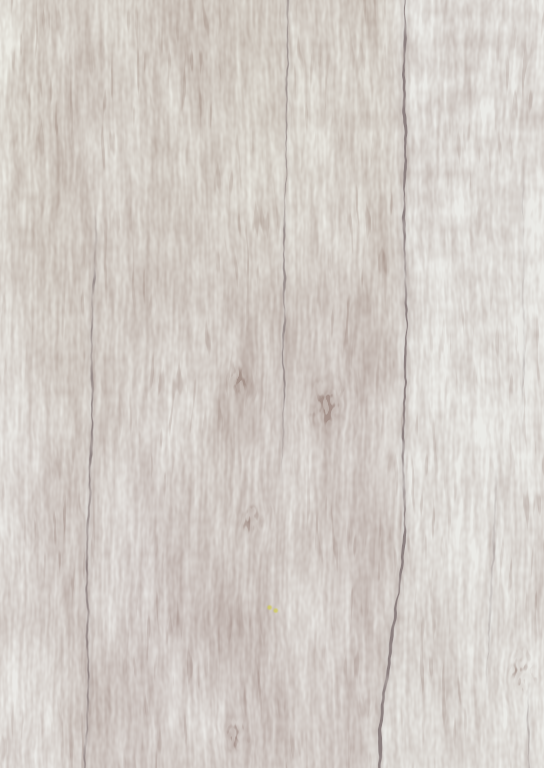
Reproduce this texture procedurally as a Shadertoy shader.

```glsl
// Pale whitewashed wood boards with fine vertical grain, thin cracks and small knots.

vec2 gradient(vec2 cell) {
    float angle = 6.2832 * fract(sin(dot(cell, vec2(127.1, 311.7))) * 43758.5);
    return vec2(cos(angle), sin(angle));
}

// Gradient noise, roughly -0.7 to 0.7
float noise(vec2 p) {
    vec2 i = floor(p), f = p - i;
    vec2 u = f * f * f * (f * (f * 6.0 - 15.0) + 10.0);
    float a = dot(gradient(i), f);
    float b = dot(gradient(i + vec2(1, 0)), f - vec2(1, 0));
    float c = dot(gradient(i + vec2(0, 1)), f - vec2(0, 1));
    float d = dot(gradient(i + vec2(1, 1)), f - vec2(1, 1));
    return mix(mix(a, b, u.x), mix(c, d, u.x), u.y);
}

// Wavering split between two heights, broken into darker and fainter lengths
float crack(vec2 p, float x, float halfWidth, float low, float high) {
    float wobble = 0.005 * noise(vec2(x * 91.0, p.y * 6.0))
                 + 0.003 * noise(vec2(x * 57.0, p.y * 27.0))
                 + 0.0012 * noise(vec2(x * 43.0, p.y * 90.0));
    float dist = abs(p.x - x - wobble);
    float soft = max(0.0011, 0.6 / iResolution.y);
    float width = halfWidth * (1.0 + 1.3 * noise(vec2(x * 33.0, p.y * 23.0)));
    float line = 1.0 - smoothstep(width - soft, width + soft, dist);
    float span = smoothstep(low - 0.04, low + 0.04, p.y)
               * (1.0 - smoothstep(high - 0.04, high + 0.04, p.y));
    float strength = 0.68 + 0.9 * noise(vec2(x * 71.0, p.y * 9.0))
                   + 0.7 * noise(vec2(x * 83.0, p.y * 48.0));
    float halo = 0.13 * exp(-dist * dist / 0.00003);
    return (line * clamp(strength, 0.1, 1.0) + halo) * span;
}

void mainImage(out vec4 fragColor, in vec2 fragCoord) {
    vec2 p = fragCoord / iResolution.y;

    // Knots: position and size; they push the grain aside
    vec3 knots[5] = vec3[5](
        vec3(0.310, 0.505, 0.8), vec3(0.426, 0.473, 1.1), vec3(0.326, 0.323, 0.8),
        vec3(0.680, 0.125, 1.0), vec3(0.306, 0.043, 0.8));
    float knotShade = 0.0;
    vec2 g = p;
    for (int i = 0; i < 5; i++) {
        vec2 q = (p - knots[i].xy) / (knots[i].z * vec2(0.012, 0.018));
        q += 1.2 * vec2(noise(p * 75.0), noise(p * 62.0 + 9.0));
        float r2 = dot(q, q);
        float fleck = smoothstep(-0.05, 0.35, noise(p * vec2(190.0, 80.0) + 4.0));
        knotShade += exp(-r2) * (0.15 + fleck) + 0.13 * exp(-r2 * 0.12);
        g.x -= 0.004 * q.x * exp(-r2 * 0.25);
    }
    g.x += 0.012 * noise(p * vec2(4.0, 2.5)) + 0.0015 * noise(p * vec2(30.0, 22.0));

    // Board tone: pale at both sides, dimmer in the middle
    float rightBoard = smoothstep(0.49, 0.545, p.x + 0.035 * (1.0 - smoothstep(0.0, 0.28, p.y)));
    float leftEdge = 1.0 - smoothstep(0.0, 0.12, p.x);
    float tone = 0.56 + 0.35 * rightBoard + 0.28 * leftEdge;
    tone += 0.38 * noise(g * vec2(9.0, 3.2) + 3.0);
    tone += 0.28 * noise(g * vec2(24.0, 8.0) + 17.0);

    // Grain from wide streaks to thin fibres and rough specks
    tone += 0.24 * noise(g * vec2(65.0, 6.0) + 5.0);
    tone += 0.34 * noise(g * vec2(135.0, 12.0) + 31.0);
    tone += 0.36 * noise(g * vec2(215.0, 24.0) + 47.0);
    tone += 0.24 * noise(g * vec2(240.0, 95.0) + 61.0);

    // Short dark pores and soft cross ripples
    float poreZone = smoothstep(-0.3, 0.4, noise(p * vec2(12.0, 5.0) + 8.0));
    float pore = smoothstep(0.2, 0.42, noise(g * vec2(150.0, 19.0) + 73.0));
    tone -= 0.42 * poreZone * pore;
    float rippleZone = (0.4 + 0.6 * rightBoard) * smoothstep(0.1, 0.85, p.y);
    tone += 0.30 * rippleZone * noise(p * vec2(12.0, 42.0) + 23.0);
    tone -= 1.1 * knotShade;

    vec3 shadowWood = vec3(0.73, 0.68, 0.655);
    vec3 paleWood = vec3(0.89, 0.88, 0.863);
    vec3 color = mix(shadowWood, paleWood, clamp(tone, -0.5, 1.2));

    // Slightly beige towards the top, faint rose lower down
    float warmth = smoothstep(0.2, 0.9, p.y) + 0.5 * noise(p * vec2(8.0, 3.0) + 40.0);
    color += (1.0 - rightBoard) * mix(vec3(0.001, -0.002, 0.0), vec3(0.002, 0.001, -0.010), warmth);

    // Cracks
    float bend = 0.033 * (1.0 - smoothstep(0.0, 0.34, p.y));
    float split = crack(p + vec2(bend, 0.0), 0.527, 0.0015, -0.1, 1.1);
    split += 0.75 * crack(p + vec2(0.017 * (0.75 - p.y), 0.0), 0.124, 0.0012, -0.1, 0.70);
    split += 0.65 * crack(p + vec2(0.012 * (1.0 - p.y), 0.0), 0.375, 0.0011, 0.40, 1.1);
    split += 0.35 * crack(p, 0.681, 0.0010, 0.45, 0.76);
    split += 0.30 * crack(p + vec2(0.05 * (0.4 - p.y), 0.0), 0.648, 0.0010, 0.12, 0.38);
    split += 0.50 * crack(p, 0.688, 0.0010, -0.1, 0.09);
    color = mix(color, vec3(0.52, 0.47, 0.47), clamp(split, 0.0, 0.9));

    // Tiny yellow fleck
    vec2 speck = p - vec2(0.354, 0.206);
    float speckDist = min(length(speck + vec2(0.003, -0.003)), length(speck - vec2(0.005, -0.001)));
    color = mix(color, vec3(0.82, 0.80, 0.36), 0.8 * (1.0 - smoothstep(0.001, 0.0045, speckDist)));

    fragColor = vec4(color, 1.0);
}
```
